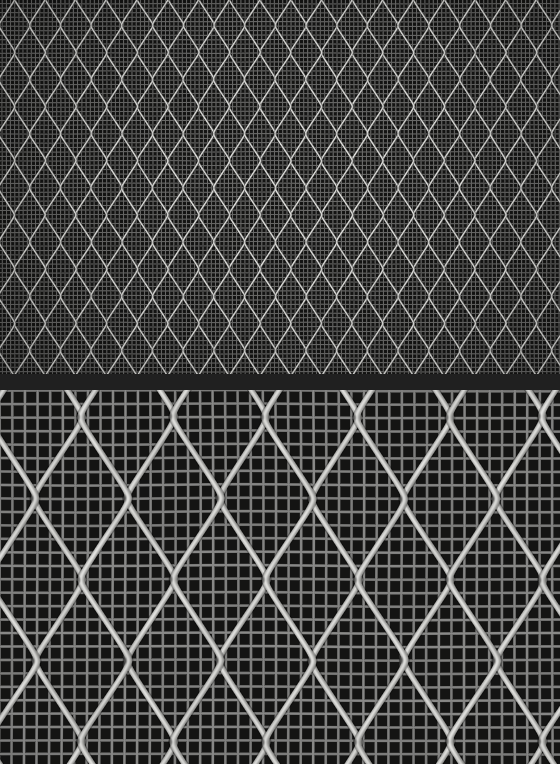
Top: the whole. Bottom: its middle third, enlarged.
Write a Shadertoy shader that draws this texture.

```glsl
// Diamond chain-link wire in front of a fine square insect mesh on black
float hash(vec2 p) {
    return fract(sin(dot(p, vec2(127.1, 311.7))) * 43758.5453);
}

float noise(vec2 p) {
    vec2 i = floor(p), f = fract(p);
    f = f * f * (3.0 - 2.0 * f);
    return mix(mix(hash(i), hash(i + vec2(1, 0)), f.x),
               mix(hash(i + vec2(0, 1)), hash(i + vec2(1, 1)), f.x), f.y);
}

// Share of a pixel covered by a line of half width w at signed distance d
float coverage(float d, float w, float px) {
    return clamp((d + w) / px + 0.5, 0.0, 1.0) - clamp((d - w) / px + 0.5, 0.0, 1.0);
}

// One set of parallel mesh threads along x, each with its own brightness
float threads(float x, float pitch, float seed, float px) {
    float id = floor(x / pitch);
    float d = (fract(x / pitch) - 0.5) * pitch;
    return coverage(d, 0.00115, px) * (0.92 + 0.14 * hash(vec2(id, seed)));
}

void mainImage(out vec4 fragColor, in vec2 fragCoord) {
    float px = 1.0 / iResolution.y;
    vec2 p = fragCoord * px;
    vec2 uv = fragCoord / iResolution.xy;

    // Fine mesh, slightly wavy
    vec2 m = p + 0.0015 * (vec2(noise(p * 7.0), noise(p * 7.0 + 40.0)) - 0.5);
    float blur = px * 1.15;
    float mesh = max(threads(m.x, 0.0112, 3.0, blur), threads(m.y, 0.0120, 17.0, blur));
    vec3 color = mix(vec3(0.074, 0.074, 0.07), vec3(0.49, 0.49, 0.485), mesh);

    // Diamond fence: two mirrored zigzag wires per repeat, hooked at the tips
    vec2 pitch = vec2(0.0821, 0.1449);
    vec2 bend = vec2(noise(p * 9.0 + 11.0), noise(p * 9.0 + 73.0)) - 0.5;
    vec2 c = (p + 0.002 * bend - vec2(0.531, 0.570)) / pitch;
    float zigzag = asin(0.98 * cos(6.28318 * c.y)) / asin(0.98);
    for (float side = -1.0; side < 2.0; side += 2.0) {
        float center = 0.5 + side * (0.25 + 0.258 * zigzag);
        float offset = fract(c.x - center + 0.5) - 0.5;
        float d = offset * pitch.x * 0.87;

        // Dark rim, then the rounded metal
        color *= 1.0 - 0.3 * coverage(d, 0.0036, px);
        float sheen = 1.0 - smoothstep(0.0, 0.0032, abs(d + 0.0004));
        float wear = 0.95 + 0.1 * noise(p * 60.0 + side * 9.0);
        vec3 metal = mix(vec3(0.52, 0.52, 0.51), vec3(0.81, 0.81, 0.8), sheen) * wear;
        color = mix(color, metal, coverage(d, 0.0026, px));
    }

    // Small dark gap where neighbouring wires hook together
    float row = floor(c.y * 2.0 + 0.5);
    vec2 node = vec2(fract(c.x - 0.5 * row + 0.5) - 0.5, c.y - 0.5 * row);
    float gap = length((node * pitch + vec2(0.003, 0.0)) * vec2(1.0, 0.6));
    color *= 1.0 - 0.4 * (1.0 - smoothstep(0.0005, 0.0025 + px * 0.3, gap));

    // Light falls off gently toward the borders
    vec2 v = (uv - vec2(0.53, 0.52)) * vec2(1.0, 0.85);
    color *= 1.06 - 0.5 * dot(v, v);
    fragColor = vec4(color, 1.0);
}
```
